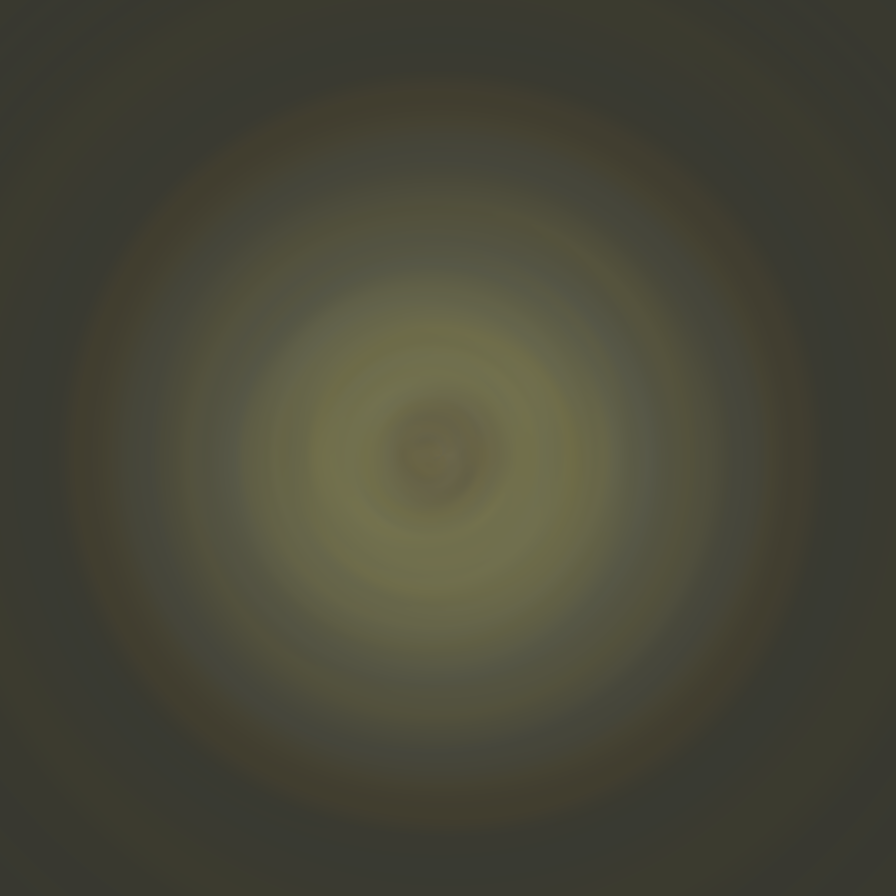
Give the GLSL for this background, as a three.js fragment shader.

```glsl
// A dim olive glow of soft concentric rings on a dark grey-green ground.
// A radial colour ramp sets the light; thin warm rims and faint noise,
// stretched along the circles, give the worn, turned look.
varying vec2 vUv;

const vec2 CENTER = vec2(0.493, 0.492);
const vec3 GROUND = vec3(0.222, 0.222, 0.186);
const vec3 TROUGH = vec3(0.228, 0.228, 0.190);
const vec3 RIM = vec3(0.255, 0.242, 0.186);
const vec3 OUTER = vec3(0.280, 0.277, 0.222);
const vec3 MIDDLE = vec3(0.328, 0.324, 0.250);
const vec3 INNER = vec3(0.385, 0.382, 0.282);
const vec3 GLOW = vec3(0.440, 0.435, 0.302);
const vec3 EYE = vec3(0.402, 0.385, 0.274);
const vec3 WARM = vec3(0.010, 0.005, -0.012);

float hash(vec2 p) {
  return fract(sin(dot(p, vec2(127.1, 311.7))) * 43758.5453);
}

float noise(vec2 p) {
  vec2 cell = floor(p);
  vec2 f = fract(p);
  f = f * f * (3.0 - 2.0 * f);
  float low = mix(hash(cell), hash(cell + vec2(1.0, 0.0)), f.x);
  float high = mix(hash(cell + vec2(0.0, 1.0)), hash(cell + 1.0), f.x);
  return mix(low, high, f.y);
}

// Soft ring: 1 on the given radius, fading over the width.
float ring(float r, float radius, float width) {
  float d = (r - radius) / width;
  return exp(-d * d);
}

// Noise drawn out along circles, seamless around the centre.
float circularGrain(float r, vec2 dir, float frequency, float seed) {
  return noise(dir * 1.4 + vec2(r * frequency + seed, seed)) - 0.5;
}

// Colour by distance, from the eye out to the ground.
vec3 radialRamp(float r) {
  vec3 color = mix(EYE, GLOW, smoothstep(0.035, 0.092, r));
  color = mix(color, INNER, smoothstep(0.105, 0.205, r));
  color = mix(color, MIDDLE, smoothstep(0.18, 0.270, r));
  color = mix(color, OUTER, smoothstep(0.255, 0.345, r));
  color = mix(color, RIM, smoothstep(0.335, 0.400, r));
  color = mix(color, TROUGH, smoothstep(0.403, 0.432, r));
  return mix(color, GROUND, smoothstep(0.550, 0.580, r));
}

void main() {
  vec2 p = vUv - CENTER;
  float r = length(p);
  vec2 dir = p / max(r, 0.0001);

  // Slightly uneven circles, with the glow leaning downward.
  float wobble = circularGrain(r, dir, 8.0, 3.0) * 0.008;
  float lean = 0.012 * dir.y * smoothstep(0.06, 0.14, r)
    * (1.0 - smoothstep(0.24, 0.40, r));
  float radius = r + wobble + lean;
  vec3 color = radialRamp(radius);

  // Warm rims, and cooler grey bands between them.
  float warmth = 0.7 * ring(radius, 0.148, 0.010)
    + 0.6 * ring(radius, 0.282, 0.014)
    + 0.4 * ring(radius, 0.370, 0.010)
    + 0.5 * ring(radius, 0.540, 0.030)
    - 0.6 * ring(radius, 0.232, 0.022)
    - 0.6 * ring(radius, 0.335, 0.022)
    - 0.4 * ring(radius, 0.460, 0.025);
  color += WARM * warmth;

  // Small paler spot inside the eye.
  color += vec3(0.016, 0.014, 0.016) * ring(r, 0.0, 0.020);

  // Fine circular streaks, strongest inside the disc.
  float strength = 1.0 - smoothstep(0.15, 0.43, r);
  float streaks = circularGrain(r, dir, 55.0, 11.0)
    + 0.6 * circularGrain(r, dir, 120.0, 29.0);
  float tint = circularGrain(r, dir, 75.0, 47.0);
  color += streaks * 0.014 * strength;
  color += WARM * tint * (0.3 + 1.2 * strength);

  gl_FragColor = vec4(color, 1.0);
}
```
